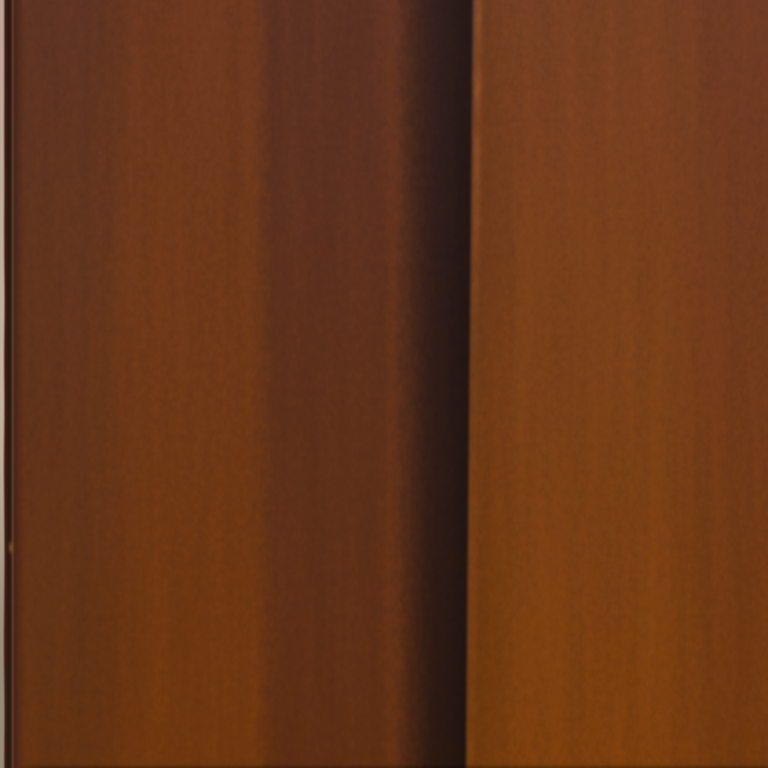
Reproduce this texture procedurally as a Shadertoy shader.

```glsl
// Two upright brown panels: the left one falls into a deep shadow beside the
// raised edge of the right one, with a pale trim along the far left.
// Smooth colour bands are layered with gradient noise for streaks and grain.

vec2 hashGradient(vec2 cell) {
    vec3 p = fract(vec3(cell.xyx) * vec3(0.1031, 0.1030, 0.0973));
    p += dot(p, p.yzx + 33.33);
    float angle = 6.2832 * fract((p.x + p.y) * p.z);
    return vec2(cos(angle), sin(angle));
}

float gradientNoise(vec2 p) {
    vec2 i = floor(p), f = fract(p);
    vec2 u = f * f * f * (f * (f * 6.0 - 15.0) + 10.0);
    vec2 e = vec2(0.0, 1.0);
    float low = mix(dot(hashGradient(i), f),
                    dot(hashGradient(i + e.yx), f - e.yx), u.x);
    float high = mix(dot(hashGradient(i + e.xy), f - e.xy),
                     dot(hashGradient(i + e.yy), f - e.yy), u.x);
    return mix(low, high, u.y);
}

// Soft vertical line centred on c
float softLine(float x, float c, float width) {
    float d = (x - c) / width;
    return exp(-d * d);
}

vec3 leftPanel(float x, float y, float wobble) {
    float xs = x + wobble;
    vec3 side = mix(vec3(0.385, 0.195, 0.07), vec3(0.375, 0.205, 0.135), y);
    vec3 warm = mix(vec3(0.435, 0.215, 0.055), vec3(0.425, 0.22, 0.12), y);
    vec3 dim = mix(vec3(0.365, 0.18, 0.075), vec3(0.365, 0.195, 0.135), y);
    vec3 col = mix(side, warm, smoothstep(0.10, 0.20, xs));
    col = mix(col, dim, smoothstep(0.325, 0.36, xs));
    col += vec3(0.03, 0.014, 0.0) * softLine(xs, 0.512, 0.012);

    // Shadow deepens towards the raised edge
    vec3 shadow = mix(vec3(0.17, 0.095, 0.07), vec3(0.20, 0.125, 0.11), y);
    col = mix(col, shadow, smoothstep(0.505, 0.572, x + 0.6 * wobble));
    return col * (1.0 - 0.22 * smoothstep(0.565, 0.61, x));
}

vec3 rightPanel(float x, float y, float fromEdge, float wobble) {
    vec3 col = mix(vec3(0.485, 0.245, 0.05), vec3(0.465, 0.25, 0.135), y);
    vec3 dim = mix(vec3(0.435, 0.215, 0.06), vec3(0.425, 0.225, 0.14), y);
    col = mix(col, dim, 0.85 * smoothstep(0.85, 0.95, x + wobble));
    col *= 1.0 - 0.09 * (1.0 - smoothstep(0.02, 0.075, fromEdge + wobble));
    // Worn highlight, strongest near the top
    float worn = 0.65 + 0.7 * gradientNoise(vec2(3.0, y * 22.0));
    col += vec3(0.13, 0.085, 0.05) * worn * softLine(fromEdge, 0.008, 0.005)
         * mix(0.3, 1.0, smoothstep(0.55, 0.8, y));
    return col;
}

vec3 addTrim(vec3 col, float x, float y) {
    float light = mix(0.75, 1.0, smoothstep(0.1, 0.5, y));
    col = mix(col, vec3(0.25, 0.13, 0.09), 0.6 * (1.0 - smoothstep(0.018, 0.034, x)));
    col = mix(col, vec3(0.14, 0.075, 0.05), 0.8 * softLine(x, 0.012, 0.006));
    col = mix(col, vec3(0.48, 0.32, 0.24), 0.5 * softLine(x, 0.0165, 0.002));
    float width = 0.0055 + 0.0012 * gradientNoise(vec2(8.0, y * 9.0));
    float strip = 1.0 - smoothstep(width - 0.002, width + 0.002, x);
    vec3 pale = mix(vec3(0.80, 0.72, 0.62), vec3(0.74, 0.64, 0.59), y) * light;
    col = mix(col, pale, strip);
    // Small glint on the groove
    vec2 glint = (vec2(x, y) - vec2(0.014, 0.287)) / vec2(0.003, 0.007);
    return mix(col, vec3(0.58, 0.40, 0.16), 0.6 * exp(-dot(glint, glint)));
}

void mainImage(out vec4 fragColor, in vec2 fragCoord) {
    vec2 uv = fragCoord / iResolution.xy;
    float x = uv.x, y = uv.y;
    float wobble = 0.008 * gradientNoise(uv * vec2(70.0, 55.0))
                 + 0.006 * gradientNoise(uv * vec2(150.0, 120.0) + 7.0);

    // The raised edge leans slightly to the right as it climbs
    float fromEdge = x - mix(0.606, 0.615, y);
    float cover = smoothstep(-0.003, 0.004, fromEdge);
    vec3 col = mix(leftPanel(x, y, wobble),
                   rightPanel(x, y, fromEdge, wobble), cover);

    // Long streaks, then mottling and fine grain
    float streak = gradientNoise(uv * vec2(38.0, 2.5) + 11.0)
                 + 0.6 * gradientNoise(uv * vec2(95.0, 5.0) + 23.0);
    float grain = gradientNoise(uv * vec2(110.0, 85.0) + 5.0)
                + 0.8 * gradientNoise(uv * vec2(210.0, 170.0) + 31.0);
    col *= 1.0 + 0.055 * streak + 0.05 * grain;
    col += vec3(0.008, 0.003, -0.006) * gradientNoise(uv * vec2(60.0, 50.0));

    col = addTrim(col, x, y);
    col *= 1.0 - 0.25 * (1.0 - smoothstep(0.0, 0.006, y)) * smoothstep(0.02, 0.05, x);
    fragColor = vec4(clamp(col, 0.0, 1.0), 1.0);
}
```
